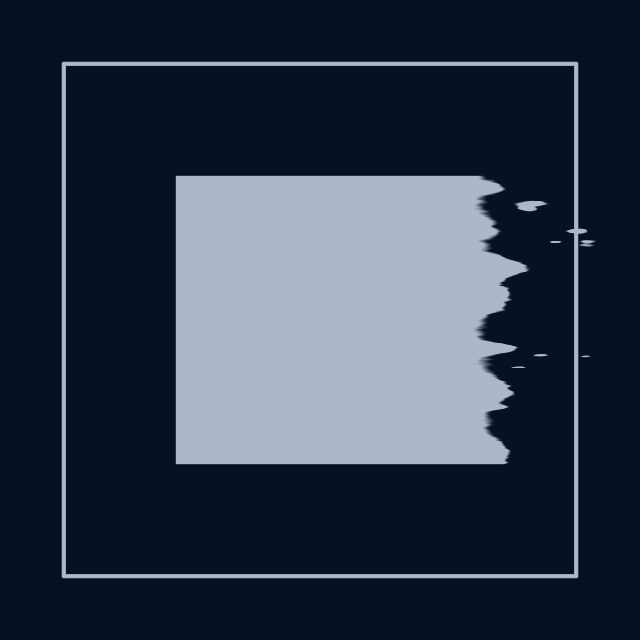
Write a WebGL 2 fragment shader that draws this background.

```glsl
#version 300 es
precision highp float;

uniform vec2 u_resolution;
out vec4 outColor;

const vec3 NIGHT = vec3(0.024, 0.068, 0.143);
const vec3 PALE_BLUE = vec3(0.675, 0.718, 0.800);
const float SQUARE_HALF = 0.2253;
const float FRAME_HALF = 0.4003;
const float FRAME_WIDTH = 0.0065;
const float TEAR_BASE = 0.7526;

float hash(vec2 cell) {
    vec3 q = fract(cell.xyx * vec3(0.1031, 0.1030, 0.0973));
    q += dot(q, q.yzx + 33.33);
    return fract((q.x + q.y) * q.z);
}

float valueNoise(vec2 p) {
    vec2 cell = floor(p);
    vec2 f = fract(p);
    f = f * f * (3.0 - 2.0 * f);
    float low = mix(hash(cell), hash(cell + vec2(1.0, 0.0)), f.x);
    float high = mix(hash(cell + vec2(0.0, 1.0)), hash(cell + 1.0), f.x);
    return mix(low, high, f.y);
}

// Noise stretched sideways into thin fibres, from -1 to 1
float fibres(vec2 p) {
    float sum = 0.0;
    float weight = 0.55;
    vec2 scale = vec2(22.0, 130.0);
    for (int i = 0; i < 3; i++) {
        sum += weight * (2.0 * valueNoise(p * scale + float(i) * 17.0) - 1.0);
        scale *= 2.0;
        weight *= 0.5;
    }
    return sum;
}

float boxDistance(vec2 p, float halfSize) {
    vec2 d = abs(p) - halfSize;
    return length(max(d, 0.0)) + min(max(d.x, d.y), 0.0);
}

float coverage(float dist, float pixel) {
    return clamp(0.5 - dist / pixel, 0.0, 1.0);
}

float bump(float y, float center, float width, float reach) {
    float t = (y - center) / width;
    return reach * exp(-t * t);
}

// How far each height of the torn side reaches to the right
float tearReach(float y) {
    return bump(y, 0.707, 0.010, 0.033)
         + bump(y, 0.644, 0.020, 0.024)
         + bump(y, 0.584, 0.017, 0.066)
         + bump(y, 0.538, 0.031, 0.044)
         + bump(y, 0.455, 0.010, 0.050)
         + bump(y, 0.388, 0.028, 0.045)
         + bump(y, 0.364, 0.004, 0.022)
         + bump(y, 0.290, 0.032, 0.042);
}

// Ragged flake: positive inside, broken up by the fibres
float flake(vec2 p, vec2 center, vec2 radius, float grain) {
    return 1.0 - length((p - center) / radius) + 0.8 * grain;
}

float flakes(vec2 p, float grain) {
    float f = flake(p, vec2(0.830, 0.682), vec2(0.023, 0.006), grain);
    f = max(f, flake(p, vec2(0.825, 0.674), vec2(0.014, 0.006), grain));
    f = max(f, flake(p, vec2(0.901, 0.639), vec2(0.016, 0.004), grain));
    f = max(f, flake(p, vec2(0.917, 0.622), vec2(0.017, 0.006), grain));
    f = max(f, flake(p, vec2(0.869, 0.622), vec2(0.011, 0.002), grain));
    f = max(f, flake(p, vec2(0.848, 0.445), vec2(0.014, 0.0025), grain));
    f = max(f, flake(p, vec2(0.916, 0.443), vec2(0.013, 0.0028), grain));
    f = max(f, flake(p, vec2(0.808, 0.426), vec2(0.013, 0.0018), grain));
    return smoothstep(0.0, 0.45, f);
}

void main() {
    float side = min(u_resolution.x, u_resolution.y);
    float pixel = 1.0 / side;
    vec2 centered = (gl_FragCoord.xy - 0.5 * u_resolution) / side;
    vec2 p = centered + 0.5;

    // Thin frame and solid square
    float frame = coverage(abs(boxDistance(centered, FRAME_HALF)) - 0.5 * FRAME_WIDTH, pixel);
    float square = coverage(boxDistance(centered, SQUARE_HALF), pixel);

    // Torn right side, softer in the notches
    float grain = fibres(p);
    float reach = tearReach(p.y);
    float softness = mix(0.010, 0.004, smoothstep(0.0, 0.035, reach));
    float inside = TEAR_BASE + reach + 0.014 * grain - p.x;
    float tear = smoothstep(-softness, softness, inside);
    tear *= coverage(abs(centered.y) - SQUARE_HALF, pixel) * step(0.0, centered.x);

    float ink = max(max(frame, square), max(tear, flakes(p, grain)));
    outColor = vec4(mix(NIGHT, PALE_BLUE, ink), 1.0);
}
```
